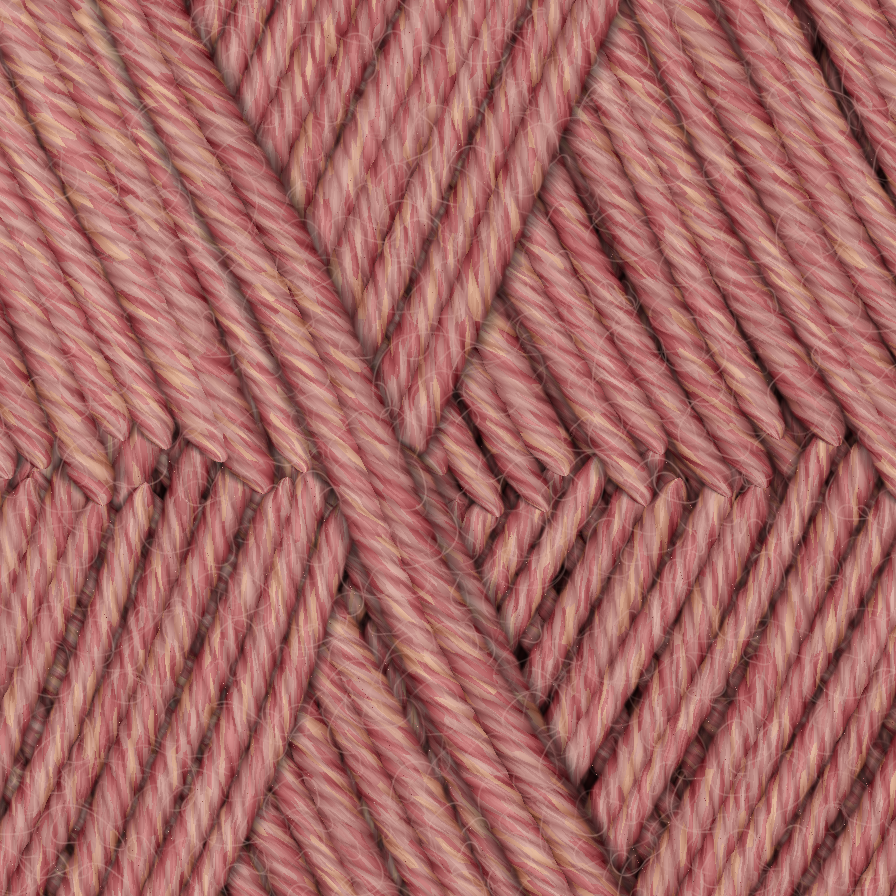
This texture is drawn by a Shadertoy shader. Its source:

```glsl
const vec3 DEEP = vec3(0.27, 0.08, 0.085);
const vec3 ROSE = vec3(0.60, 0.35, 0.345);
const vec3 PALE = vec3(0.86, 0.69, 0.655);
const vec3 RED_TINT = vec3(0.035, -0.055, -0.035);
const vec3 PEACH_TINT = vec3(0.03, 0.025, -0.045);
const float PITCH = 0.044;      // spacing of neighbouring strands
const float PLY_LENGTH = 0.027; // one turn of the twist along a strand
const float PLY_SLANT = 1.05;
const float PLY_DEPTH = 0.19;
const float FIBRE_DEPTH = 0.34;
const float HAIR_WIDTH = 0.0008;
const float HAIR_OPACITY = 0.38;
const vec2 CROSSING = vec2(0.425, 0.45);

float hash(vec2 p) {
    vec3 q = fract(vec3(p.xyx) * 0.1031);
    q += dot(q, q.yzx + 33.33);
    return fract((q.x + q.y) * q.z);
}

// Cellular noise: random value of the nearest cell
float cellValue(vec2 p) {
    vec2 base = floor(p);
    float nearest = 9.0, value = 0.0;
    for (int j = -1; j <= 1; j++)
    for (int i = -1; i <= 1; i++) {
        vec2 cell = base + vec2(i, j);
        vec2 d = cell + vec2(hash(cell), hash(cell + 71.7)) - p;
        float dist = dot(d, d);
        if (dist < nearest) { nearest = dist; value = hash(cell + 19.3); }
    }
    return value;
}

vec3 woolColor(float tone) {
    tone = clamp(tone, 0.0, 1.0);
    return tone < 0.5 ? mix(DEEP, ROSE, tone * 2.0) : mix(ROSE, PALE, tone * 2.0 - 1.0);
}

// Twisted plies and heathered fibres; x runs from -1 to 1 across the strand
vec3 yarn(float x, float along, float id, float shade) {
    float phase = along / PLY_LENGTH + x * PLY_SLANT + hash(vec2(id, 5.0));
    float ply = abs(sin(3.14159 * phase));
    float slide = x * 0.022 + along * 0.42;
    float coarse = cellValue(vec2(slide / 0.0055, along / 0.036) + id * 13.7);
    float fine = cellValue(vec2(slide / 0.0026, along / 0.022) + id * 7.1 + 50.0);
    float tone = 0.13 + 0.56 * (1.0 - x * x) + PLY_DEPTH * (ply - 0.35);
    tone += FIBRE_DEPTH * (0.5 * coarse + 0.5 * fine - 0.42);
    tone += 0.12 * (hash(vec2(id, 8.0)) - 0.5);
    vec3 tint = RED_TINT * smoothstep(0.55, 0.1, coarse) + PEACH_TINT * smoothstep(0.75, 0.95, coarse);
    return woolColor(tone * shade) + tint * shade;
}

// Parallel strands; ids and heights bound the group, look is (fullness, shade)
void strands(inout vec3 color, vec2 p, vec2 anchor, float lean, vec2 ids, vec2 heights, vec2 look, float seed) {
    vec2 axis = vec2(sin(lean), cos(lean));
    float along = dot(p - anchor, axis);
    float u = dot(p - anchor, vec2(axis.y, -axis.x)) / PITCH;
    u += 0.10 * sin(along * 8.0 + seed) + 0.018 * sin(along * 190.0 + u * 5.0);
    float bestHeight = -9.0, bestX = 9.0, bestId = 0.0, shadow = 0.0;
    for (int k = -1; k <= 1; k++) {
        float id = floor(u) + float(k);
        if (id < ids.x || id > ids.y) continue;
        vec2 key = vec2(id + 40.0, seed);
        float center = id + 0.5 + 0.28 * (hash(key) - 0.5) + 0.11 * sin(along * 9.0 + 40.0 * hash(key));
        float radius = look.x * mix(0.46, 0.62, hash(key + 3.1));
        float jitter = 0.09 * (hash(key + 9.4) - 0.5);
        float tip = min(p.y - heights.x - jitter, heights.y + jitter - p.y);
        radius = max(radius * sqrt(clamp(tip / 0.035, 0.0, 1.0)), 0.001);
        float x = (u - center) / radius;
        float height = 1.0 - x * x + 0.25 * hash(key + 6.2);
        shadow = max(shadow, smoothstep(1.75, 0.8, abs(x)) * smoothstep(-0.01, 0.02, tip));
        if (abs(x) < 1.1 && height > bestHeight) {
            bestHeight = height;
            bestX = x;
            bestId = id + 40.0 + seed * 3.0;
        }
    }
    color *= 1.0 - 0.5 * shadow;
    float cover = smoothstep(1.08, 0.86, abs(bestX));
    if (cover > 0.0) color = mix(color, yarn(clamp(bestX, -1.0, 1.0), along, bestId, look.y), cover);
}

// Loose curled hairs: random arcs scattered on a grid
float hairs(vec2 p, float scale, float seed, float pixel) {
    vec2 base = floor(p * scale);
    float amount = 0.0;
    for (int j = -1; j <= 1; j++)
    for (int i = -1; i <= 1; i++) {
        vec2 cell = base + vec2(i, j);
        vec2 key = cell + seed * 17.0;
        vec2 d = p * scale - cell - vec2(hash(key), hash(key + 4.7));
        float angle = atan(d.y, d.x);
        float radius = mix(0.25, 0.85, hash(key + 8.3)) + 0.06 * sin(angle * 3.0 + seed);
        float line = abs(length(d) - radius) / scale;
        float arc = smoothstep(-0.1, 0.5, cos(angle - 6.283 * hash(key + 2.9)));
        amount = max(amount, arc * hash(key + 1.3) * smoothstep(HAIR_WIDTH + pixel, 0.0, line));
    }
    return amount;
}

void mainImage(out vec4 fragColor, in vec2 fragCoord) {
    vec2 p = fragCoord / iResolution.y;
    float pixel = 1.0 / iResolution.y;
    vec3 color = DEEP * 0.9;
    vec2 all = vec2(-40.0, 40.0), full = vec2(-1.0, 2.0);
    vec2 upper = vec2(0.465, 2.0), lower = vec2(-1.0, 0.485);

    // Shaded strands deep in the skein
    strands(color, p, CROSSING, 0.45, all, full, vec2(0.85, 0.62), 1.0);
    strands(color, p, CROSSING, -0.52, all, full, vec2(0.75, 0.74), 2.0);

    // Right side, folded into a chevron
    strands(color, p, vec2(0.6, 0.2), 0.46, all, lower, vec2(0.87, 1.0), 3.0);
    strands(color, p, vec2(0.69, 1.0), -0.48, all, upper, vec2(0.97, 1.0), 4.0);

    // Central wedges above and below the crossing
    strands(color, p, CROSSING + vec2(0.025, 0.0), 0.42, vec2(-40.0, -1.0), vec2(0.43, 2.0), vec2(0.97, 1.0), 5.0);
    strands(color, p, CROSSING, -0.46, vec2(-12.0, 0.0), lower, vec2(0.94, 0.97), 6.0);

    // Left side and the long strands lying on top
    strands(color, p, CROSSING, 0.37, vec2(-40.0, -1.0), lower, vec2(0.97, 1.0), 7.0);
    strands(color, p, CROSSING, -0.43, vec2(-40.0, -1.0), upper, vec2(1.05, 1.05), 8.0);
    strands(color, p, CROSSING, -0.44, vec2(-1.0, 0.0), full, vec2(1.0, 1.04), 9.0);

    // Halo of stray fibres
    float fuzz = 0.0;
    for (int i = 0; i < 4; i++) {
        float n = float(i);
        fuzz = max(fuzz, hairs(p, 9.0 + 6.0 * n, n + 1.0, pixel));
    }
    color = mix(color, PALE, HAIR_OPACITY * fuzz);
    fragColor = vec4(clamp(color, 0.0, 1.0), 1.0);
}
```
